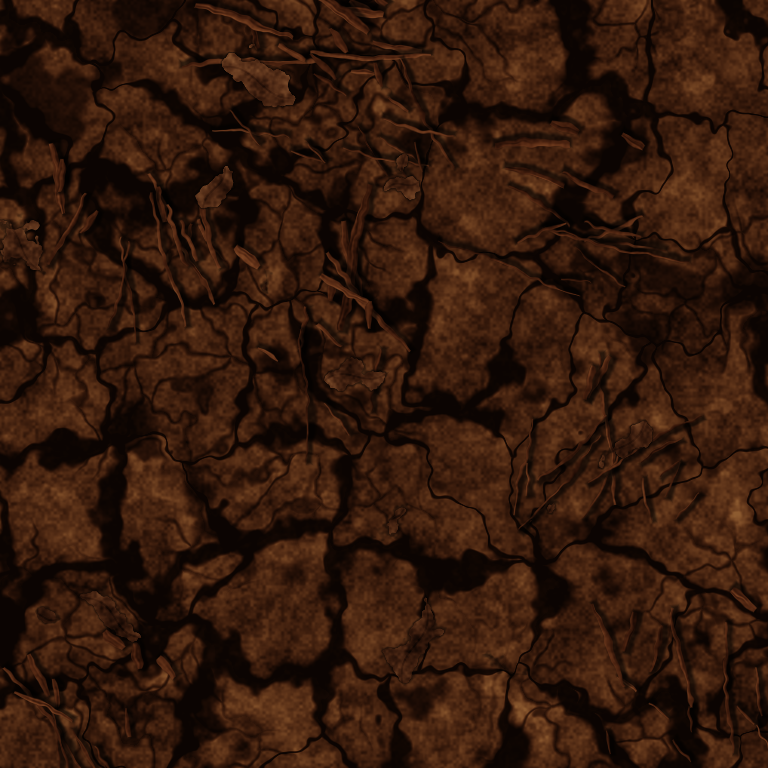
Reproduce this texture procedurally as a WebGL 2 fragment shader.

```glsl
#version 300 es
precision highp float;
// Dark forest soil: cracked clods of earth strewn with twigs and leaf scraps.

#define CLODS 7.0        // large clods across the canvas
#define WARP 0.13        // raggedness of the clod outlines
#define BASE_TONE 0.278  // brightness of bare earth
#define GRAIN 0.21       // strength of the fine grit
#define MOTTLE 0.24      // strength of the stains on the clods
#define CRACK_MIN 0.001
#define CRACK_MAX 0.021
#define TWIGS 112
#define TWIGS_PER_PILE 14
#define LEAVES 14
#define LIGHT vec2(0.8, 0.6)

uniform vec2 u_resolution;
out vec4 fragColor;

vec2 hash2(vec2 p) {
  vec3 q = fract(p.xyx * vec3(0.1031, 0.1030, 0.0973));
  q += dot(q, q.yzx + 33.33);
  return fract((q.xx + q.yz) * q.zy);
}

float noise(vec2 p) {
  vec2 i = floor(p), f = fract(p);
  f = f * f * (3.0 - 2.0 * f);
  vec2 e = vec2(0.0, 1.0);
  return mix(mix(hash2(i).x, hash2(i + e.yx).x, f.x),
             mix(hash2(i + e).x, hash2(i + e.yy).x, f.x), f.y);
}

float fbm(vec2 p) {
  float sum = 0.0, amp = 0.533;
  for (int i = 0; i < 4; i++) {
    sum += amp * noise(p);
    p = mat2(1.6, 1.2, -1.2, 1.6) * p + 7.3;
    amp *= 0.5;
  }
  return sum;
}

// Cellular noise: x = distance to the cell border, y = cell id, zw = offset from the seed
vec4 cells(vec2 p) {
  vec2 base = floor(p), nearest = vec2(0.0), cell = base;
  float best = 9.0, border = 9.0;
  for (int k = 0; k < 9; k++) {
    vec2 c = base + vec2(k % 3 - 1, k / 3 - 1);
    vec2 r = c + hash2(c) - p;
    if (dot(r, r) < best) { best = dot(r, r); nearest = r; cell = c; }
  }
  for (int k = 0; k < 25; k++) {
    vec2 c = cell + vec2(k % 5 - 2, k / 5 - 2);
    vec2 r = c + hash2(c) - p, gap = r - nearest;
    if (dot(gap, gap) > 1e-4) border = min(border, dot(0.5 * (r + nearest), normalize(gap)));
  }
  return vec4(border, hash2(cell + 19.0).x, -nearest);
}

// Brown ramp driven by the red level
vec3 soil(float r) {
  r = clamp(r, 0.045, 0.55);
  return vec3(r, r * (0.36 + 0.52 * r), r * (0.12 + 0.4 * r));
}

vec2 rotate(vec2 v, float a) {
  return vec2(cos(a) * v.x + sin(a) * v.y, cos(a) * v.y - sin(a) * v.x);
}

float earthTone(vec2 p, float grit) {
  vec2 q = p + WARP * (vec2(fbm(p * 10.0), fbm(p * 10.0 + 37.0)) - 0.5);
  q += 0.012 * (vec2(noise(p * 75.0), noise(p * 75.0 + 29.0)) - 0.5);
  vec4 clod = cells(q * CLODS);
  vec4 crumb = cells(q * CLODS * 2.2 + 5.0);
  float edge = clod.x / CLODS, crumbEdge = crumb.x / (CLODS * 2.2);
  float gap = smoothstep(0.36, 0.7, fbm(p * 8.0 + 11.0));
  float width = mix(CRACK_MIN, CRACK_MAX, gap);
  float crumbly = smoothstep(0.42, 0.6, fbm(p * 5.0 + 53.0));

  // Mottled, domed surface lit from one side
  float tone = BASE_TONE + MOTTLE * (fbm(p * 24.0 + 3.0) - 0.5) + 0.05 * (clod.y - 0.5);
  tone += MOTTLE * 0.6 * (fbm(p * 60.0 + 17.0) - 0.5);
  tone += 0.06 * dot(clod.zw, LIGHT) + 0.05 * crumbly * dot(crumb.zw, LIGHT);
  tone += 0.12 * smoothstep(0.64, 0.8, fbm(p * 28.0 + 91.0)) + grit;

  // Cracks, soft contact shade and small pits
  tone *= mix(0.2, 1.0, smoothstep(0.4 * width, width + 0.002, edge));
  tone *= 1.0 - 0.6 * crumbly * (1.0 - smoothstep(0.0, 0.007, crumbEdge));
  tone *= 0.86 + 0.14 * smoothstep(0.0, 0.03, edge);
  return tone * mix(0.35, 1.0, smoothstep(0.27, 0.37, fbm(p * 11.0 + 70.0)));
}

void main() {
  float unit = min(u_resolution.x, u_resolution.y);
  vec2 p = gl_FragCoord.xy / unit;
  float soft = max(0.001, 0.7 / unit);
  float grit = GRAIN * (0.6 * noise(p * 250.0) + 0.4 * noise(p * 125.0) - 0.5);
  vec3 color = soil(earthTone(p, grit));

  // Twigs in loosely aligned piles
  for (int i = 0; i < TWIGS; i++) {
    vec2 pile = vec2(i / TWIGS_PER_PILE, 4.0);
    vec2 a = hash2(vec2(i, 31.0)), b = hash2(vec2(i, 67.0));
    vec2 d = p - hash2(pile) - 0.22 * (a - 0.5);
    d = rotate(d, 3.14 * hash2(pile + 9.0).x + 1.3 * (b.x - 0.5));
    d.y += 0.003 * sin(d.x * 38.0 + 6.0 * a.x) + 0.005 * (noise(d * 90.0 + a * 40.0) - 0.5);
    float len = mix(0.015, 0.1, b.y * b.y), x = d.x / len;
    float thick = mix(0.0013, 0.007, a.y * a.y) * (1.0 - 0.5 * min(x * x, 1.0));
    float dist = max(abs(d.x) - len, abs(d.y) - thick);
    float shade = max(abs(d.x) - len, abs(d.y + 0.004) - thick);
    color *= 1.0 - 0.6 * (1.0 - smoothstep(0.0, 0.006, shade));
    float fibre = noise(vec2(d.x * 30.0, d.y * 450.0) + a * 50.0);
    float tone = 0.1 + 0.13 * b.x + 0.2 * fibre + 0.06 * d.y / thick + 0.6 * grit;
    color = mix(color, soil(tone) * vec3(1.04, 0.96, 0.97), 1.0 - smoothstep(-soft, soft, dist));
  }

  // Torn scraps of dry leaf
  for (int i = 0; i < LEAVES; i++) {
    vec2 a = hash2(vec2(i, 113.0)), b = hash2(vec2(i, 151.0));
    vec2 d = rotate(p - a, 6.28 * b.x);
    float len = mix(0.018, 0.06, b.y * b.y), x = d.x / len;
    float span = len * 0.45 * (1.0 - x * x);
    float dist = abs(d.y + 0.15 * len * sin(x * 3.0)) - span;
    dist = max(dist, abs(d.x) - len) + 0.055 * (fbm(d * 38.0 + a * 30.0) - 0.42);
    color *= 1.0 - 0.5 * (1.0 - smoothstep(0.0, 0.007, dist));
    float rib = 1.0 - smoothstep(0.0005, 0.002, abs(d.y + 0.15 * len * sin(x * 3.0)));
    float tone = 0.23 + 0.13 * a.y + 0.35 * (fbm(d * 60.0 + 8.0) - 0.5) - 0.05 * rib + grit;
    color = mix(color, soil(tone) * vec3(1.0, 1.02, 1.12), 1.0 - smoothstep(-soft, soft, dist));
  }
  fragColor = vec4(color, 1.0);
}
```
